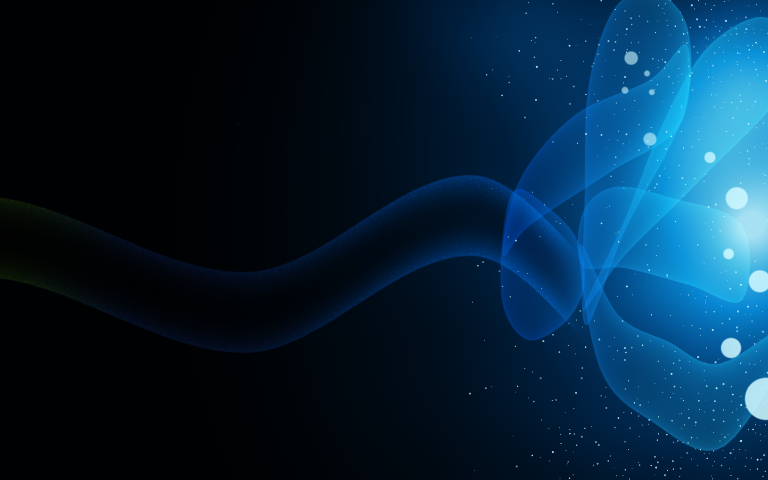
This background is drawn by a WebGL 2 fragment shader. Its source:

```glsl
#version 300 es
precision highp float;
// Translucent blue veils and a long wavy ribbon drifting into a bright cyan glow.

uniform vec2 u_resolution;
out vec4 fragColor;

// Colour ramp of the glow, from night to core
const vec3 RAMP[6] = vec3[6](vec3(0.0, 0.004, 0.008), vec3(0.0, 0.12, 0.24), vec3(0.01, 0.29, 0.53),
                             vec3(0.03, 0.53, 0.83), vec3(0.27, 0.71, 0.88), vec3(0.65, 0.88, 0.95));
const vec3 VEIL_BLUE = vec3(0.0, 0.27, 0.85);
const vec3 VEIL_CYAN = vec3(0.1, 0.7, 1.0);
const vec3 TAIL_GREEN = vec3(0.07, 0.13, 0.02);
const vec3 TAIL_INDIGO = vec3(0.02, 0.065, 0.17);
const vec3 TAIL_BLUE = vec3(0.0, 0.15, 0.35);
const vec3 SPARK = vec3(0.75, 0.95, 1.0);

const vec2 GLOW_CENTRE = vec2(1.56, 0.53);
const float GLOW_FALLOFF = 3.0;
const float TAIL_WIDTH = 0.168;
const float VEIL_FILL = 0.13;
const float VEIL_RIM = 0.24;
const float VEIL_LINE = 0.22;
const int CURVE_STEPS = 8;

// Control points of the closed veils, in canvas heights
const vec2 TALL[8] = vec2[8](vec2(1.219, 0.323), vec2(1.219, 0.604), vec2(1.227, 0.823), vec2(1.281, 0.983),
                             vec2(1.365, 1.017), vec2(1.433, 0.938), vec2(1.423, 0.76), vec2(1.302, 0.521));
const vec2 ARCH[8] = vec2[8](vec2(1.048, 0.469), vec2(1.083, 0.625), vec2(1.198, 0.76), vec2(1.354, 0.833),
                             vec2(1.431, 0.906), vec2(1.417, 0.74), vec2(1.271, 0.642), vec2(1.104, 0.531));
const vec2 FOLD[8] = vec2[8](vec2(1.048, 0.51), vec2(1.048, 0.365), vec2(1.1, 0.292), vec2(1.177, 0.329),
                             vec2(1.217, 0.406), vec2(1.2, 0.504), vec2(1.135, 0.573), vec2(1.073, 0.604));
const vec2 RISE[8] = vec2[8](vec2(1.215, 0.354), vec2(1.302, 0.542), vec2(1.385, 0.75), vec2(1.479, 0.906),
                             vec2(1.6, 0.962), vec2(1.646, 0.833), vec2(1.458, 0.625), vec2(1.302, 0.469));
const vec2 WAVE[8] = vec2[8](vec2(1.208, 0.49), vec2(1.287, 0.344), vec2(1.392, 0.288), vec2(1.5, 0.242),
                             vec2(1.667, 0.333), vec2(1.51, 0.071), vec2(1.354, 0.125), vec2(1.25, 0.233));
const vec2 SHEET[8] = vec2[8](vec2(1.212, 0.448), vec2(1.215, 0.558), vec2(1.281, 0.61), vec2(1.396, 0.588),
                              vec2(1.546, 0.531), vec2(1.546, 0.375), vec2(1.438, 0.406), vec2(1.302, 0.442));
// Bokeh discs: centre and radius
const vec3 DISCS[11] = vec3[11](vec3(1.315, 0.879, 0.014), vec3(1.348, 0.847, 0.006), vec3(1.302, 0.812, 0.007),
    vec3(1.358, 0.808, 0.006), vec3(1.354, 0.71, 0.0135), vec3(1.479, 0.672, 0.0115), vec3(1.535, 0.587, 0.023),
    vec3(1.518, 0.471, 0.011), vec3(1.583, 0.414, 0.023), vec3(1.523, 0.275, 0.021), vec3(1.596, 0.169, 0.044));

vec2 hash2(vec2 c) {
    vec3 q = fract(c.xyx * vec3(0.1031, 0.103, 0.0973));
    q += dot(q, q.yzx + 33.33);
    return fract((q.xx + q.yz) * q.zy);
}

float cornerSlope(vec2 cell, vec2 offset) {
    return dot(hash2(cell) * 2.0 - 1.0, offset);
}

float gradientNoise(vec2 p) {
    vec2 c = floor(p), f = fract(p), u = f * f * (3.0 - 2.0 * f), e = vec2(1, 0);
    return mix(mix(cornerSlope(c, f), cornerSlope(c + e, f - e), u.x),
               mix(cornerSlope(c + e.yx, f - e.yx), cornerSlope(c + 1.0, f - 1.0), u.x), u.y);
}

vec3 rampColour(float level) {
    level = clamp(level, 0.0, 4.999);
    int i = int(level);
    return mix(RAMP[i], RAMP[i + 1], fract(level));
}

vec2 catmullRom(vec2 a, vec2 b, vec2 c, vec2 d, float t) {
    return b + 0.5 * t * (c - a + t * (2.0 * a - 5.0 * b + 4.0 * c - d + t * (3.0 * (b - c) + d - a)));
}

// Opacity of a closed veil: faint fill, brighter rim, fine outline
float veil(vec2 p, vec2 k[8], float px) {
    float d2 = 9.0, side = -1.0;
    vec2 a = k[0];
    for (int i = 0; i < 8; i++) {
        for (int j = 1; j <= CURVE_STEPS; j++) {
            vec2 b = catmullRom(k[(i + 7) % 8], k[i], k[(i + 1) % 8], k[(i + 2) % 8], float(j) / float(CURVE_STEPS));
            vec2 e = b - a, w = p - a;
            vec2 r = w - e * clamp(dot(w, e) / dot(e, e), 0.0, 1.0);
            d2 = min(d2, dot(r, r));
            if ((a.y > p.y) != (b.y > p.y) && w.x < e.x * w.y / e.y) side = -side;
            a = b;
        }
    }
    float d = sqrt(d2), inside = smoothstep(-px, px, side * d);
    return inside * (VEIL_FILL + VEIL_RIM * exp(-d / 0.022)) + VEIL_LINE * exp(-d / 0.002) * inside;
}

// Upper edge of the long ribbon
float tailTop(float x) {
    float y = mix(0.592, 0.433, smoothstep(-0.05, 0.51, x));
    y = mix(y, 0.635, smoothstep(0.51, 0.98, x));
    return mix(y, 0.32, smoothstep(0.98, 1.42, x));
}

// One jittered dot per grid cell, kept with the given probability
float sparks(vec2 p, float cell, float density, float px) {
    vec2 id = floor(p / cell), h = hash2(id + 17.0), g = hash2(id + 91.0);
    float radius = mix(0.0008, 0.0022, g.x * g.x);
    float d = length((fract(p / cell) - 0.15 - 0.7 * h) * cell);
    return step(g.y, density) * (1.0 - smoothstep(radius - px * 0.5, radius + px * 0.5, d)) * (0.4 + 0.6 * h.x);
}

void main() {
    float px = 1.0 / u_resolution.y;
    vec2 p = gl_FragCoord.xy * px;

    // Background glow
    float level = 5.2 * exp(-GLOW_FALLOFF * length(p - GLOW_CENTRE)) - 0.13;
    level += 1.6 * exp(-dot(p - vec2(1.58, 0.8), p - vec2(1.58, 0.8)) / 0.035);
    level += 0.6 * exp(-dot(p - vec2(1.05, 1.0), p - vec2(1.05, 1.0)) / 0.06);
    level *= 1.0 + 0.2 * gradientNoise(p * 5.0);
    vec3 col = rampColour(level);

    // Long ribbon: dark middle, grainy lit edges
    float depth = tailTop(p.x) - p.y;
    float edge = min(depth, TAIL_WIDTH - depth);
    float tail = smoothstep(-px, px, edge) * (1.0 - smoothstep(1.14, 1.22, p.x));
    float grain = 1.0 + 0.5 * gradientNoise(p * 190.0);
    vec3 tailColour = mix(mix(TAIL_GREEN, TAIL_INDIGO, smoothstep(0.0, 0.3, p.x)), TAIL_BLUE, smoothstep(0.45, 1.0, p.x));
    col *= 1.0 - 0.4 * tail * smoothstep(0.0, 0.07, edge);
    col += tailColour * tail * grain * exp(-max(edge, 0.0) / 0.028) * 0.8;

    // Veils, screened over the glow
    if (p.x > 1.0) {
        vec3 tint = mix(VEIL_BLUE, VEIL_CYAN, smoothstep(1.08, 1.5, p.x));
        float sheen = veil(p, TALL, px) + veil(p, ARCH, px) + veil(p, FOLD, px)
                    + veil(p, RISE, px) + veil(p, WAVE, px) + veil(p, SHEET, px);
        col += tint * (1.0 - col) * (1.0 - exp(-1.2 * sheen));
    }

    // Scattered sparks, denser to the right
    float density = 0.4 * smoothstep(0.9, 1.6, p.x) * (0.5 + smoothstep(0.1, 0.4, abs(p.y - 0.5)));
    density += 0.3 * exp(-dot(p - vec2(1.08, 0.46), p - vec2(1.08, 0.46)) / 0.002);
    float dots = sparks(p, 0.017, density, px) + sparks(p + 3.7, 0.029, density, px);
    col = mix(col, SPARK, clamp(dots, 0.0, 1.0) * 0.9);

    // Bokeh discs
    for (int i = 0; i < 11; i++) {
        float d = length(p - DISCS[i].xy) - DISCS[i].z;
        col = mix(col, vec3(0.8, 0.97, 1.0), (1.0 - smoothstep(-px, px, d)) * mix(0.6, 0.88, smoothstep(1.35, 1.55, p.x)));
    }
    fragColor = vec4(col, 1.0);
}
```
